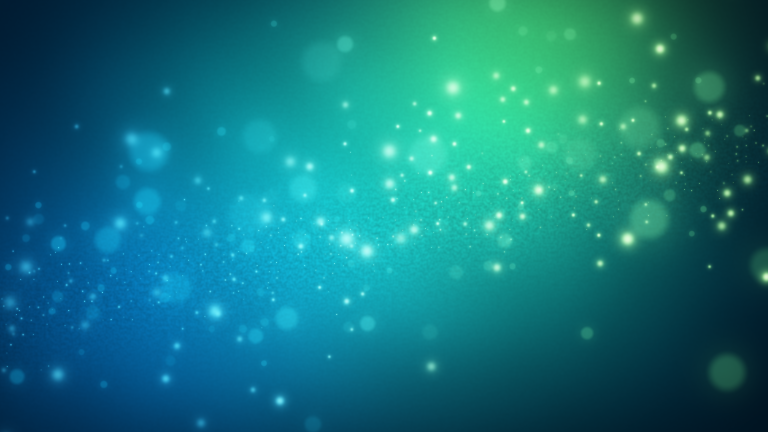
This background is drawn by a WebGL 2 fragment shader. Its source:

```glsl
#version 300 es
precision highp float;
// Soft blue to green light field crossed by a rising band of bokeh discs, sparks and dust.

#define BAND_START 0.32
#define BAND_SLOPE 0.22
#define BAND_WIDTH 0.25
#define DISC_CELL 0.155
#define SPARK_CELL 0.086
#define DUST_CELL 0.021
#define DISC_GAIN 0.62
#define SPARK_GAIN 1.15
#define DUST_GAIN 0.65
#define HAZE 0.10
#define RIPPLE 0.10

uniform vec2 u_resolution;
out vec4 fragColor;

vec2 hash2(vec2 p) {
    vec3 q = fract(p.xyx * vec3(0.1031, 0.1030, 0.0973));
    q += dot(q, q.yzx + 33.33);
    return fract((q.xx + q.yz) * q.zy);
}

float gradientDot(vec2 cell, vec2 f, vec2 corner) {
    float angle = 6.2832 * hash2(cell + corner + 70.0).x;
    return dot(vec2(cos(angle), sin(angle)), f - corner);
}

float gradientNoise(vec2 p) {
    vec2 cell = floor(p), f = fract(p);
    vec2 w = f * f * f * (f * (f * 6.0 - 15.0) + 10.0);
    vec2 e = vec2(0.0, 1.0);
    return mix(mix(gradientDot(cell, f, e.xx), gradientDot(cell, f, e.yx), w.x),
               mix(gradientDot(cell, f, e.xy), gradientDot(cell, f, e.yy), w.x), w.y);
}

float glow(vec2 p, vec2 center, vec2 radius) {
    vec2 d = (p - center) / radius;
    return exp(-dot(d, d));
}

float bandOffset(vec2 p) {
    return p.y - BAND_START - BAND_SLOPE * p.x;
}

// Broad lights added over a dark base
vec3 background(vec2 p) {
    vec3 color = mix(vec3(0.003, 0.12, 0.23), vec3(0.0, 0.085, 0.155),
                     smoothstep(0.2, 1.5, p.x));
    color += vec3(0.07, 0.49, 0.41) * glow(p, vec2(0.92, 0.51), vec2(0.50, 0.43));
    color += vec3(0.20, 0.52, 0.18) * glow(p, vec2(1.23, 0.91), vec2(0.38, 0.37));
    color += vec3(0.005, 0.21, 0.36) * glow(p, vec2(0.36, 0.30), vec2(0.48, 0.35));
    color += vec3(0.00, 0.17, 0.14) * glow(p, vec2(0.62, 0.75), vec2(0.38));
    color += vec3(0.00, 0.10, 0.09) * glow(p, vec2(1.35, 0.40), vec2(0.35, 0.30));
    float haze = gradientNoise(p * 2.3) + 0.5 * gradientNoise(p * 5.1 + 9.0);
    return color * (1.0 + HAZE * haze);
}

// Jittered grid of lights: x holds the soft body, y the bright core
vec2 scatter(vec2 p, float size, float seed, vec2 radii, float density, float width) {
    vec2 home = floor(p / size), light = vec2(0.0);
    float pixel = 1.0 / u_resolution.y;
    for (int j = -1; j <= 1; j++)
    for (int i = -1; i <= 1; i++) {
        vec2 id = home + vec2(i, j);
        vec2 jitter = hash2(id + seed);
        vec2 traits = hash2(id + seed + 31.7);
        vec2 center = (id + 0.1 + 0.8 * jitter) * size;
        float offset = bandOffset(center) / width;
        float present = step(traits.x, density * exp(-offset * offset));
        float strength = mix(0.35, 1.0, fract(traits.y * 7.31));
        float radius = max(mix(radii.x, radii.y, traits.y * traits.y), 0.7 * pixel);
        float d = length(p - center) / radius;
        float disc = 1.0 - smoothstep(0.6, 1.2, d);
        light.x += present * strength * (0.7 * disc + 0.3 * exp(-d * d * 0.5));
        light.y += present * strength * (exp(-d * d * 3.0) + 0.22 * exp(-d * d * 0.6));
    }
    return light;
}

vec3 screen(vec3 color, vec3 light) {
    return color + (1.0 - color) * (1.0 - exp(-light));
}

void main() {
    vec2 p = gl_FragCoord.xy / u_resolution.y;
    p.x *= 1.7778 * u_resolution.y / u_resolution.x;
    vec3 color = background(p);

    // Faint rippled sheen along the middle of the band
    float sheen = exp(-pow(bandOffset(p + vec2(0.0, 0.06)) / 0.13, 2.0));
    float ripple = gradientNoise(p * vec2(75.0, 110.0)) + gradientNoise(p * 160.0 + 5.0);
    color *= 1.0 + RIPPLE * ripple * (0.2 + 0.8 * sheen);

    float hue = smoothstep(0.3, 1.35, p.x + 0.3 * (p.y - 0.5));
    vec3 tint = mix(vec3(0.06, 0.62, 0.95), vec3(0.36, 0.90, 0.42), hue);
    vec3 pale = mix(vec3(0.35, 1.3, 1.9), vec3(1.5, 2.6, 1.1), hue);
    float middle = exp(-pow((p.x - 1.0) / 0.6, 2.0));

    // Out-of-focus discs, large then small
    float discs = scatter(p, DISC_CELL, 11.0, vec2(0.018, 0.052), 0.6, BAND_WIDTH * 1.4).x;
    float beads = scatter(p, 0.072, 57.0, vec2(0.007, 0.020), 0.5, BAND_WIDTH).x;
    color = screen(color, tint * (DISC_GAIN * discs + 0.42 * beads));

    // Bright sparks with halos, densest near the middle
    float sparks = scatter(p, SPARK_CELL, 23.0, vec2(0.011, 0.026), 0.55, BAND_WIDTH).y;
    float glints = scatter(p, 0.052, 41.0, vec2(0.005, 0.011), 0.42, BAND_WIDTH * 0.75).y;
    float sparkGain = SPARK_GAIN * mix(0.5, 1.0, smoothstep(0.2, 0.8, p.x));
    color = screen(color, pale * sparkGain * (sparks + glints * (0.4 + 0.6 * middle)));

    // Fine dust following the lower half of the band
    float dust = scatter(p + vec2(0.0, 0.04), DUST_CELL, 83.0,
                         vec2(0.0015, 0.0042), 0.5, 0.09).y;
    float dustFade = 1.0 - 0.7 * smoothstep(0.6, 1.4, p.x);
    color = screen(color, pale * dust * DUST_GAIN * dustFade);

    // Corner falloff
    vec2 q = (p - vec2(0.889, 0.5)) / vec2(0.889, 0.5);
    color *= 1.0 - 0.2 * smoothstep(0.8, 2.0, dot(q, q));
    fragColor = vec4(clamp(color, 0.0, 1.0), 1.0);
}
```
